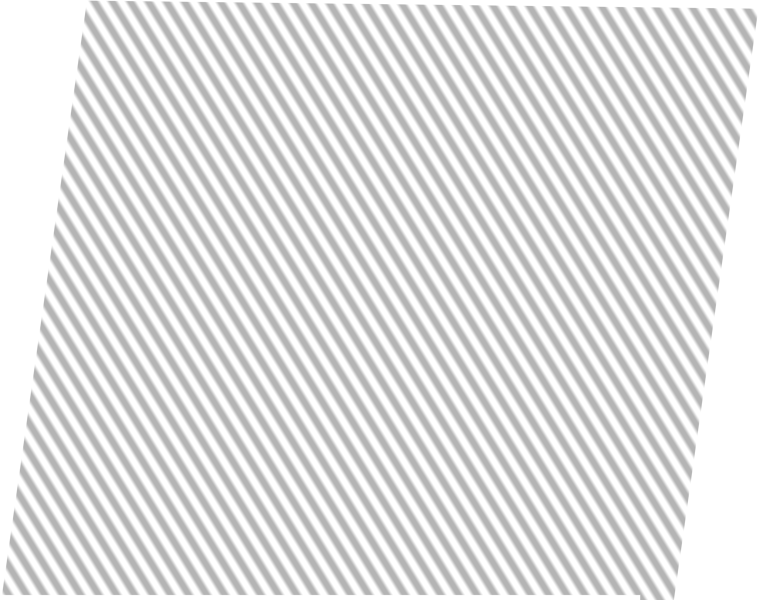
Reproduce this pattern procedurally as a WebGL 1 fragment shader.

```glsl
precision mediump float;
// A leaning sheet of soft grey diagonal stripes on white.
// Points are mapped to the sheet's own skewed axes, where one phase formula
// repeats the stripes; the sheet's edges are then masked with smooth steps.

uniform vec2 u_resolution;

// Lengths are in canvas heights, with the origin at the lower left.
const vec2 SHEET_CORNER = vec2(0.145, 0.999);    // top left
const vec2 SHEET_ACROSS = vec2(1.119, -0.0135);  // along the top edge
const vec2 SHEET_DOWN = vec2(-0.1417, -0.991);   // along the left edge
const float TRIM_HEIGHT = 0.0083;                // straight cut at the bottom
const float TRIM_END = 1.067;                    // where that cut stops

const vec2 STRIPE_COUNT = vec2(37.0, 25.0);      // repeats across and down
const float STRIPE_PHASE = 0.38;                 // first dark centre, in periods
const float CORE_HALF = 0.094;                   // half width of the solid core
const float FADE_END = 0.392;                    // where the stripe becomes white

const vec3 PAPER = vec3(1.0);
const vec3 STRIPE_GREY = vec3(0.705);

float cross2(vec2 a, vec2 b) {
  return a.x * b.y - a.y * b.x;
}

// Position along the sheet's two edges, 0 to 1 inside
vec2 sheetCoords(vec2 p) {
  vec2 d = p - SHEET_CORNER;
  return vec2(cross2(d, SHEET_DOWN), cross2(SHEET_ACROSS, d))
       / cross2(SHEET_ACROSS, SHEET_DOWN);
}

// 1 at the core of a stripe, fading to 0 between stripes
float stripe(vec2 uv) {
  float phase = STRIPE_COUNT.x * uv.x - STRIPE_COUNT.y * uv.y - STRIPE_PHASE;
  float fromCentre = abs(fract(phase + 0.5) - 0.5);
  return 1.0 - smoothstep(CORE_HALF, FADE_END, fromCentre);
}

// Smooth coverage from a signed distance, positive inside
float coverage(float dist, float pixel) {
  return smoothstep(-0.75 * pixel, 0.75 * pixel, dist);
}

float sheetMask(vec2 p, vec2 uv, float pixel) {
  vec2 inset = min(uv, 1.0 - uv) * vec2(length(SHEET_ACROSS), length(SHEET_DOWN));
  float trim = max(p.y - TRIM_HEIGHT, p.x - TRIM_END);
  return coverage(min(min(inset.x, inset.y), trim), pixel);
}

void main() {
  float pixel = 1.0 / u_resolution.y;
  vec2 p = gl_FragCoord.xy * pixel;
  vec2 uv = sheetCoords(p);
  float ink = stripe(uv) * sheetMask(p, uv, pixel);
  gl_FragColor = vec4(mix(PAPER, STRIPE_GREY, ink), 1.0);
}
```
